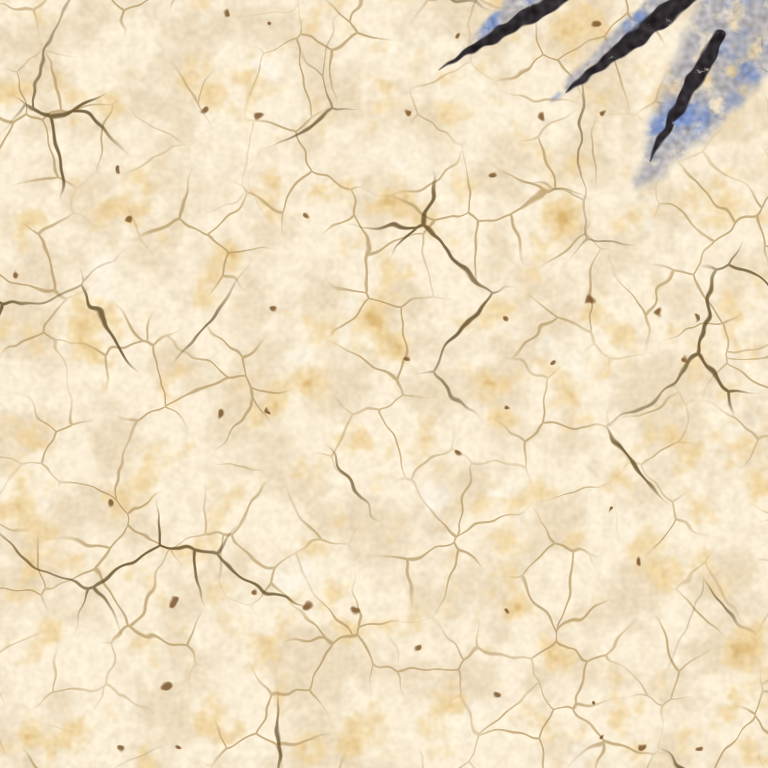
A three.js fragment shader for this texture:

```glsl
// Draws cracked cream plaster with ochre stains and painted blue-black plumes in the upper right.
varying vec2 vUv;

const vec3 CREAM = vec3(0.99, 0.94, 0.84);
const vec3 SAND = vec3(0.93, 0.86, 0.74);
const vec3 OCHRE = vec3(0.94, 0.83, 0.62);
const vec3 RUST = vec3(0.82, 0.66, 0.38);
const vec3 CRACK_TAN = vec3(0.72, 0.61, 0.42);
const vec3 CRACK_DARK = vec3(0.40, 0.32, 0.18);
const vec3 PIT = vec3(0.45, 0.30, 0.14);
const vec3 WASH = vec3(0.69, 0.68, 0.70);
const vec3 BLUE = vec3(0.44, 0.54, 0.77);
const vec3 INK = vec3(0.19, 0.17, 0.18);

vec2 hash2(vec2 p) {
  vec3 q = fract(p.xyx * vec3(0.1031, 0.1030, 0.0973));
  q += dot(q, q.yzx + 33.33);
  return fract((q.xx + q.yz) * q.zy);
}

float cornerSlope(vec2 cell, vec2 corner, vec2 f) {
  return dot(hash2(cell + corner) * 2.0 - 1.0, f - corner);
}

float gradientNoise(vec2 p) {
  vec2 i = floor(p);
  vec2 f = fract(p);
  vec2 u = f * f * f * (f * (f * 6.0 - 15.0) + 10.0);
  float low = mix(cornerSlope(i, vec2(0.0), f), cornerSlope(i, vec2(1.0, 0.0), f), u.x);
  float high = mix(cornerSlope(i, vec2(0.0, 1.0), f), cornerSlope(i, vec2(1.0), f), u.x);
  return mix(low, high, u.y);
}

float fbm(vec2 p) {
  float sum = 0.0;
  float amplitude = 0.6;
  for (int i = 0; i < 4; i++) {
    sum += amplitude * gradientNoise(p);
    p = mat2(1.6, 1.2, -1.2, 1.6) * p + 17.3;
    amplitude *= 0.55;
  }
  return sum;
}

vec2 warp(vec2 p, float scale, float amount) {
  return p + amount * vec2(gradientNoise(p * scale + 51.0), gradientNoise(p * scale + 87.0));
}

// Distance to the nearest Voronoi border, in canvas units
float borderDistance(vec2 p, float scale) {
  vec2 i = floor(p * scale);
  vec2 f = fract(p * scale);
  vec2 nearest = vec2(0.0);
  float best = 8.0;
  for (int y = -1; y <= 1; y++) for (int x = -1; x <= 1; x++) {
    vec2 g = vec2(float(x), float(y));
    vec2 r = g + hash2(i + g + 40.0) - f;
    if (dot(r, r) < best) { best = dot(r, r); nearest = r; }
  }
  float border = 8.0;
  for (int y = -2; y <= 2; y++) for (int x = -2; x <= 2; x++) {
    vec2 g = vec2(float(x), float(y));
    vec2 r = g + hash2(i + g + 40.0) - f;
    vec2 gap = r - nearest;
    if (dot(gap, gap) > 0.0001) border = min(border, dot(0.5 * (r + nearest), normalize(gap)));
  }
  return border / scale;
}

float crackMask(vec2 p, float scale, float width, float presence) {
  float d = borderDistance(p, scale);
  return presence * (1.0 - smoothstep(width * 0.3, width + 0.0012, d));
}

// Scattered irregular spots, one candidate per grid cell
float spots(vec2 p, float scale, float share, float radius) {
  vec2 cell = floor(p * scale);
  vec2 pick = hash2(cell + 211.0);
  vec2 offset = (fract(p * scale) - 0.25 - 0.5 * hash2(cell + 73.0)) / scale;
  float size = radius * (0.4 + 0.6 * pick.y);
  return step(pick.x, share) * (1.0 - smoothstep(size * 0.4, size + 0.001, length(offset)));
}

// Plume that grows from a sharp tip
float plume(vec2 p, vec2 tip, vec2 root, float width, float blur) {
  vec2 axis = root - tip;
  float h = clamp(dot(p - tip, axis) / dot(axis, axis), 0.0, 1.0);
  float d = length(p - tip - axis * h) - width * pow(h, 0.7) * (1.0 - 0.5 * pow(h, 6.0));
  return 1.0 - smoothstep(-blur, blur, d);
}

vec3 plaster(vec2 p) {
  vec3 color = mix(SAND, CREAM, smoothstep(-0.22, 0.12, fbm(p * 11.0)));
  float stain = fbm(p * 13.0 + 31.0) + 0.05 * (p.x - 0.5);
  color = mix(color, OCHRE, 0.8 * smoothstep(0.04, 0.26, stain));
  color = mix(color, RUST, 0.75 * smoothstep(0.25, 0.46, stain));
  color = mix(color, vec3(1.0, 0.97, 0.91), 0.7 * smoothstep(0.2, 0.4, fbm(p * 10.0 + 63.0)));
  return color + 0.05 * gradientNoise(p * 60.0) + 0.05 * gradientNoise(p * 130.0);
}

vec3 addCracks(vec3 color, vec2 p) {
  vec2 q = warp(warp(p, 10.0, 0.025), 38.0, 0.010);
  float fine = smoothstep(-0.22, 0.2, gradientNoise(p * 9.0 + 5.0));
  float bold = smoothstep(-0.02, 0.28, gradientNoise(p * 6.0 + 19.0));
  color = mix(color, CRACK_TAN, 0.75 * crackMask(q, 13.0, 0.0013, fine));
  color = mix(color, CRACK_DARK, 0.85 * crackMask(q + 0.37, 6.0, 0.0008 + 0.0016 * bold, bold));
  return mix(color, PIT, 0.8 * spots(warp(p, 70.0, 0.008), 16.0, 0.14, 0.007));
}

vec3 addPlumes(vec3 color, vec2 p) {
  vec2 q = warp(p, 45.0, 0.008);
  float wash = plume(q, vec2(0.60, 0.93), vec2(0.73, 1.04), 0.026, 0.005);
  wash = max(wash, plume(q, vec2(0.72, 0.87), vec2(0.93, 1.05), 0.030, 0.006));
  wash = max(wash, plume(q, vec2(0.83, 0.755), vec2(1.02, 1.05), 0.085, 0.012));
  float wear = smoothstep(-0.35, 0.05, fbm(p * 32.0 + 9.0));
  vec3 pigment = mix(WASH, BLUE, smoothstep(-0.08, 0.3, fbm(p * 16.0 + 44.0)));
  color = mix(color, pigment + 0.2 * gradientNoise(p * 110.0), wash * wear * 0.9);
  float ink = plume(q, vec2(0.573, 0.911), vec2(0.75, 1.015), 0.013, 0.002);
  ink = max(ink, plume(q, vec2(0.735, 0.878), vec2(0.91, 1.015), 0.017, 0.002));
  ink = max(ink, plume(q, vec2(0.844, 0.789), vec2(0.938, 0.955), 0.014, 0.002));
  float chips = smoothstep(0.22, 0.42, fbm(p * 60.0 + 3.0));
  return mix(color, INK + 0.15 * gradientNoise(p * 90.0), ink * (1.0 - 0.7 * chips));
}

void main() {
  vec3 color = addCracks(plaster(vUv), vUv);
  gl_FragColor = vec4(clamp(addPlumes(color, vUv), 0.0, 1.0), 1.0);
}
```
